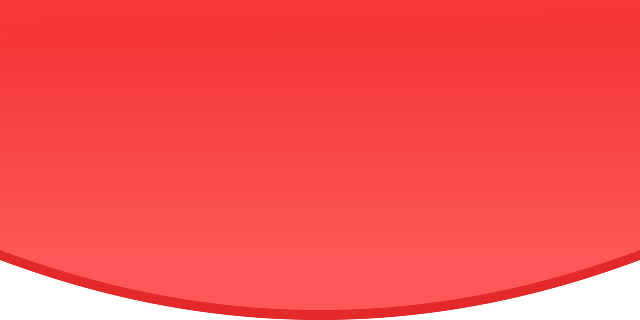
This background is drawn by a WebGL 2 fragment shader. Its source:

```glsl
#version 300 es
precision highp float;
// A red vertical gradient panel that sags into a wide bowl over white.
// A parabola shapes the lower edge; the same curve, shifted down,
// bounds a darker red rim of constant height.
uniform vec2 u_resolution;
out vec4 fragColor;

// Height of the bowl edge at x, with its lowest point at the given base.
float bowlEdge(float x, float base) {
    float fromCentre = 2.0 * x - 1.0;
    return base + 0.1875 * fromCentre * fromCentre;
}

// Smooth coverage of the area above an edge, about one pixel wide.
float above(float y, float edge) {
    float halfPixel = 0.5 / u_resolution.y;
    return smoothstep(edge - halfPixel, edge + halfPixel, y);
}

// Light coral below, deepening to red, with a slightly tilted dark band on top.
vec3 panelColor(vec2 uv) {
    float depth = 1.0 - uv.y;
    vec3 deepRed = vec3(0.953, 0.216, 0.218);
    vec3 coral = vec3(1.0, 0.340, 0.340);
    vec3 color = mix(deepRed, coral, smoothstep(-0.02, 0.92, depth + 0.02));
    color = mix(color, mix(deepRed, coral, clamp((depth - 0.13) / 0.68, 0.0, 1.0)), 0.75);

    // Brighter red along the top, reaching a little lower on the left.
    float topGlow = 1.0 - smoothstep(0.0, 0.17 - 0.08 * uv.x, depth);
    return color + vec3(0.020, 0.0, 0.002) * topGlow;
}

void main() {
    vec2 uv = gl_FragCoord.xy / u_resolution;
    vec3 rimRed = vec3(0.890, 0.160, 0.160);

    // Layer the rim and then the panel over white.
    vec3 color = mix(vec3(1.0), rimRed, above(uv.y, bowlEdge(uv.x, 0.0)));
    color = mix(color, panelColor(uv), above(uv.y, bowlEdge(uv.x, 0.03125)));
    fragColor = vec4(color, 1.0);
}
```
